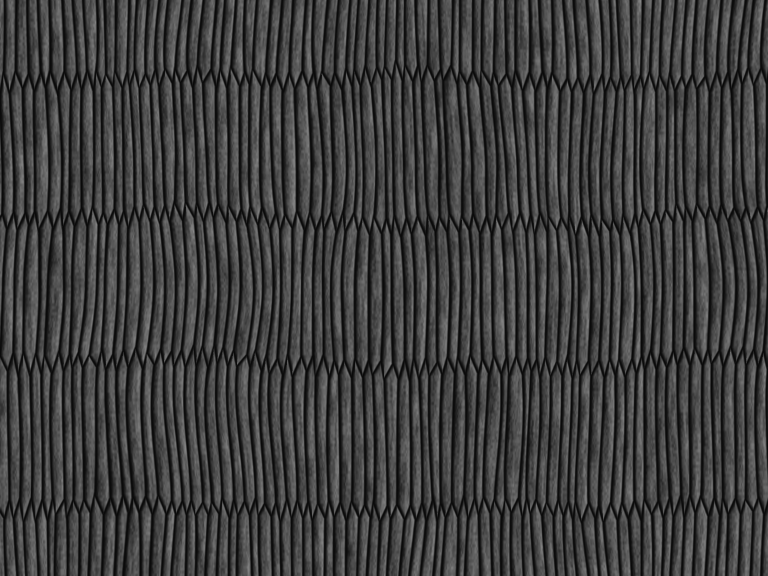
A Shadertoy shader for this texture:

```glsl
// Dark embossed surface: rows of narrow upright ribs whose pointed ends interlock.

const float RIBS_PER_HEIGHT = 52.5;   // about 70 ribs across a 4:3 canvas
const float ROWS = 4.03;
const float FIRST_SEAM = 0.123;       // height of the lowest seam
const float SEAM_WANDER = 0.14;       // in rows
const float RIB_WANDER = 1.1;         // in ribs
const float END_JITTER = 0.34;        // sideways scatter of rib ends
const float BOW = 0.38;               // sideways bend of grooves
const float TIP_LENGTH = 0.062;       // half the overlap of tips, in rows
const float SHADOW_WIDTH = 0.36;      // soft shadow on the left of a rib
const float GROOVE_WIDTH = 0.17;      // sharp falloff on the right
const float GROOVE_TONE = 0.035;
const float LEFT_TONE = 0.19;
const float RIGHT_TONE = 0.43;
const float RIB_VARIATION = 0.05;
const float FIBRE_DEPTH = 0.17;
const float GRAIN_DEPTH = 0.11;
const int SAMPLES = 3;                // per axis

float hash(vec2 p) {
    vec3 q = fract(vec3(p.xyx) * 0.1031);
    q += dot(q, q.yzx + 33.33);
    return fract((q.x + q.y) * q.z);
}

float noise(vec2 p) {
    vec2 i = floor(p), f = fract(p);
    f = f * f * (3.0 - 2.0 * f);
    return mix(mix(hash(i), hash(i + vec2(1, 0)), f.x),
               mix(hash(i + vec2(0, 1)), hash(i + vec2(1, 1)), f.x), f.y);
}

// Corner n of the zigzag seam: x in ribs, y in rows.
vec2 seamCorner(float seam, float n) {
    float x = 0.5 * n + END_JITTER * (hash(vec2(n, seam)) - 0.5);
    float side = mod(n + seam, 2.0) < 0.5 ? 1.0 : -1.0;
    float reach = 0.65 + 0.7 * hash(vec2(n + 57.0, seam + 19.0));
    return vec2(x, seam + side * TIP_LENGTH * reach);
}

// A groove joins matching corners of the seams below and above its row.
float grooveX(float row, float n, float t) {
    float bend = BOW * (hash(vec2(n + 83.0, row + 41.0)) - 0.5);
    return mix(seamCorner(row, n).x, seamCorner(row + 1.0, n).x, t)
         + bend * sin(3.14159 * clamp(t, 0.0, 1.0));
}

float surfaceTone(vec2 p) {
    vec2 q = vec2(p.x * RIBS_PER_HEIGHT, (p.y - FIRST_SEAM) * ROWS);
    vec2 wander = vec2(noise(vec2(q.x * 0.13, q.y * 1.3) + 11.0),
                       noise(vec2(q.x * 0.11, q.y * 0.6) + 29.0)) - 0.5;
    q += wander * vec2(RIB_WANDER, SEAM_WANDER);

    // Nearest seam decides the row
    float seam = floor(q.y + 0.5);
    vec2 a = vec2(0), b = vec2(1);
    for (int i = -2; i <= 2; i++) {
        float n = floor(2.0 * q.x) + float(i);
        vec2 c = seamCorner(seam, n);
        if (c.x <= q.x) {
            a = c;
            b = seamCorner(seam, n + 1.0);
        }
    }
    float slope = (b.y - a.y) / (b.x - a.x);
    float above = q.y - a.y - slope * (q.x - a.x);
    float row = above > 0.0 ? seam : seam - 1.0;

    // Horizontal distances to the two walls of the rib
    float toLeft = 9.0, toRight = 9.0, rib = 0.0;
    for (int i = -2; i <= 2; i++) {
        float n = 2.0 * (floor(q.x) + float(i)) + mod(row, 2.0);
        float d = q.x - grooveX(row, n, q.y - row);
        if (d >= 0.0 && d < toLeft) {
            toLeft = d;
            rib = n;
        }
        if (d < 0.0) toRight = min(toRight, -d);
    }
    float fibreX = toLeft + rib * 3.7;
    float toSeam = abs(above / slope);
    if (above * slope > 0.0) toRight = min(toRight, toSeam);
    else toLeft = min(toLeft, toSeam);

    // Rounded body lit from the right, with lengthwise fibres and fine grain
    float across = toLeft / max(toLeft + toRight, 0.001);
    float fibre = noise(vec2(fibreX * 5.0, q.y * 7.0 + row * 13.0)) - 0.5;
    float grain = noise(vec2(fibreX * 9.0, q.y * 48.0)) - 0.5;
    float body = mix(LEFT_TONE, RIGHT_TONE, across)
               + RIB_VARIATION * (hash(vec2(rib, row + 71.0)) - 0.5)
               + FIBRE_DEPTH * fibre + GRAIN_DEPTH * grain;
    float relief = smoothstep(0.0, SHADOW_WIDTH, toLeft)
                 * smoothstep(0.0, GROOVE_WIDTH, toRight);
    return mix(GROOVE_TONE, body, relief);
}

void mainImage(out vec4 fragColor, in vec2 fragCoord) {
    float tone = 0.0;
    for (int i = 0; i < SAMPLES * SAMPLES; i++) {
        vec2 cell = vec2(i % SAMPLES, i / SAMPLES) + 0.5;
        vec2 offset = cell / float(SAMPLES) - 0.5;
        tone += surfaceTone((fragCoord + offset) / iResolution.y);
    }
    fragColor = vec4(vec3(tone / float(SAMPLES * SAMPLES)), 1.0);
}
```
